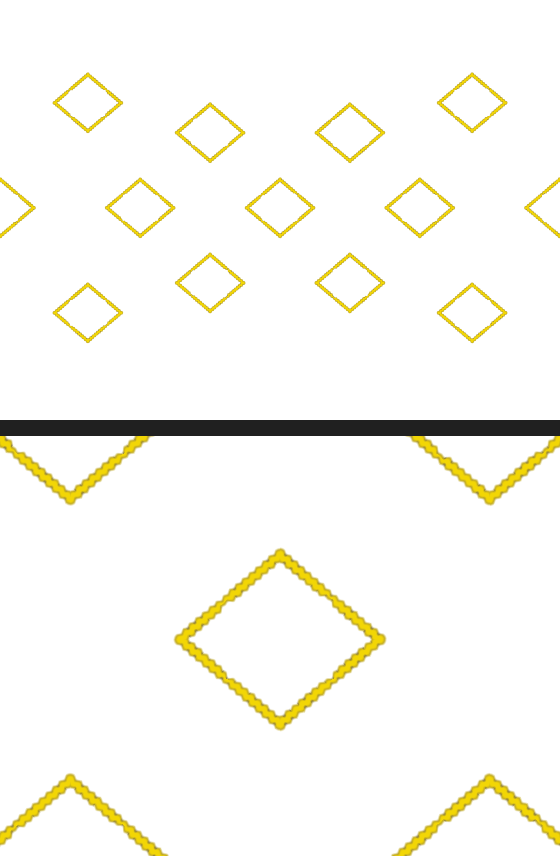
Top, the full canvas; bottom, a detail of the centre.
Reproduce this pattern procedurally as a WebGL 2 fragment shader.

```glsl
#version 300 es
precision highp float;
// Thin golden diamond outlines in mirrored rows on white: five across the middle,
// a closer pair above and below it, and a wide pair further out. Each outline is a
// distance to one folded side, with stepped, slightly worn edges.
uniform vec2 u_resolution;
out vec4 outColor;

// Lengths are in canvas heights, measured from the pattern centre.
const float CENTRE_Y = 0.5052;
const float SPACING = 0.3328;
const vec2 INNER_PAIR = vec2(0.1664, 0.1788);
const vec2 OUTER_PAIR = vec2(0.4575, 0.2500);
const vec2 DIAMOND = vec2(0.0790, 0.0672);
const float HALF_LINE = 0.0042;
const float TOOTH_COUNT = 15.0;
const float TOOTH_DEPTH = 0.0007;
const float NOTCH_DEPTH = 0.0026;
const float NOTCH_WIDTH = 0.045;

const vec3 WHITE = vec3(1.0);
const vec3 YELLOW = vec3(0.95, 0.84, 0.02);
const vec3 OLIVE = vec3(0.76, 0.67, 0.14);
const vec3 SHADE = vec3(0.55, 0.49, 0.22);

float hash(vec2 p) {
  vec3 q = fract(vec3(p.xyx) * 0.1031);
  q += dot(q, q.yzx + 33.33);
  return fract((q.x + q.y) * q.z);
}

// Centre of the diamond nearest to p.
vec2 nearestCentre(vec2 p) {
  vec2 side = vec2(p.x < 0.0 ? -1.0 : 1.0, p.y < 0.0 ? -1.0 : 1.0);
  vec2 best = vec2(clamp(floor(p.x / SPACING + 0.5), -2.0, 2.0) * SPACING, 0.0);
  for (int i = 0; i < 2; i++) {
    vec2 pair = side * (i == 0 ? INNER_PAIR : OUTER_PAIR);
    if (distance(p, pair) < distance(p, best)) best = pair;
  }
  return best;
}

void main() {
  vec2 p = (gl_FragCoord.xy - 0.5 * u_resolution) / u_resolution.y;
  p.y -= CENTRE_Y - 0.5;
  vec2 centre = nearestCentre(p);
  vec2 local = p - centre;

  // Fold onto one side, running from the side corner (0) to the top corner (1).
  vec2 q = abs(local);
  vec2 start = vec2(DIAMOND.x, 0.0);
  vec2 along = vec2(-DIAMOND.x, DIAMOND.y);
  float t = clamp(dot(q - start, along) / dot(along, along), 0.0, 1.0);
  float dist = length(q - start - along * t);
  float inside = step(q.x / DIAMOND.x + q.y / DIAMOND.y, 1.0);

  // Wear: stair teeth, a notch near mid-side, and small random changes.
  vec2 sideId = floor(centre * 40.0) + 60.0 + 7.0 * sign(local);
  float chance = hash(sideId);
  float tooth = cos(6.28318 * (t * TOOTH_COUNT + 0.5 * inside));
  float notchAt = 0.47 + 0.08 * (chance - 0.5);
  float notch = exp(-pow((t - notchAt) / NOTCH_WIDTH, 2.0));
  float grain = hash(sideId + floor(t * TOOTH_COUNT) * 3.0) - 0.5;
  float width = HALF_LINE + TOOTH_DEPTH * (tooth + 0.6 * grain);
  width -= NOTCH_DEPTH * notch * mix(0.3, 1.0, inside);

  // Yellow core, olive rim, darker flecks between the teeth.
  float edge = dist - width;
  float soft = max(0.7 / u_resolution.y, 0.0013);
  float rim = smoothstep(-0.0030, -0.0004, edge);
  vec3 ink = mix(YELLOW, OLIVE, rim);
  ink = mix(ink, SHADE, rim * smoothstep(0.0, 0.9, -tooth) * (0.5 + grain));
  float cover = 1.0 - smoothstep(-soft, soft, edge);
  outColor = vec4(mix(WHITE, ink, cover), 1.0);
}
```
